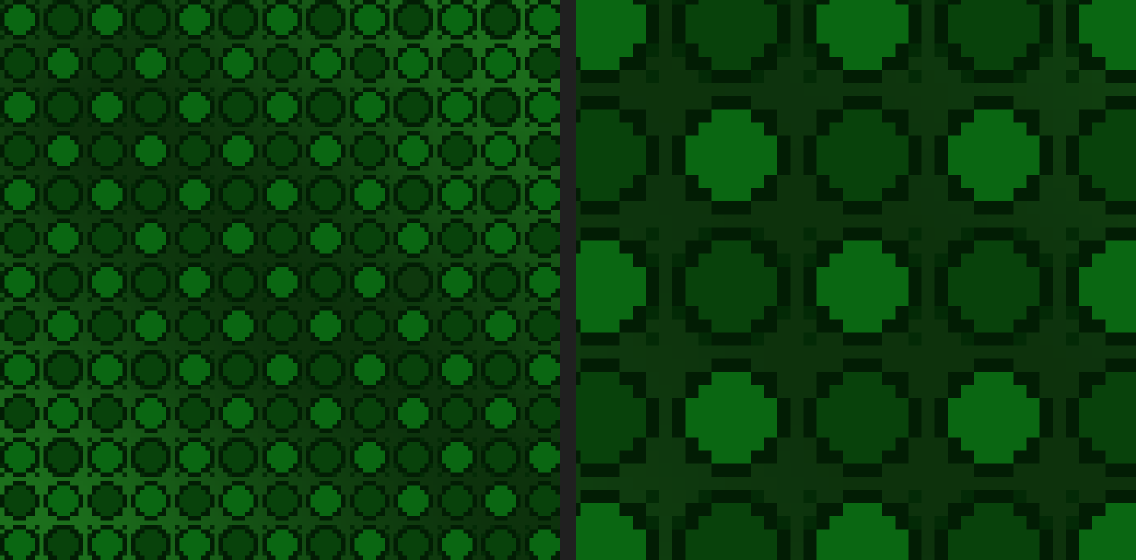
Left, the full canvas; right, a detail of the centre.
A WebGL 2 fragment shader for this pattern:

```glsl
#version 300 es
precision highp float;
// Checkerboard of bright and dark green discs with stepped dark rims, on a
// coarse 128 x 128 grid of blocks: one disc per ten blocks, counted from the
// top left. Behind them a diagonal glow is varied by soft gradient noise.

uniform vec2 u_resolution;
out vec4 fragColor;

const float BLOCKS = 128.0;
const float PERIOD = 10.0;
const vec3 BRIGHT_DISC = vec3(0.039, 0.405, 0.070);
const vec3 DARK_DISC = vec3(0.030, 0.258, 0.043);
const vec3 FADED_DISC = vec3(0.055, 0.220, 0.050);
const vec3 RIM = vec3(0.008, 0.115, 0.015);
const vec3 SOFT_RIM = vec3(0.012, 0.165, 0.022);
const vec3 GROUND_LOW = vec3(0.050, 0.195, 0.048);
const vec3 GROUND_HIGH = vec3(0.110, 0.435, 0.110);

vec2 hashGradient(vec2 p) {
    float angle = 6.2832 * fract(sin(dot(p, vec2(127.1, 311.7))) * 43758.5);
    return vec2(cos(angle), sin(angle));
}

float gradientNoise(vec2 p) {
    vec2 i = floor(p), f = fract(p);
    vec2 w = f * f * f * (f * (f * 6.0 - 15.0) + 10.0);
    vec2 e = vec2(0.0, 1.0);
    float low = mix(dot(hashGradient(i), f),
                    dot(hashGradient(i + e.yx), f - e.yx), w.x);
    float high = mix(dot(hashGradient(i + e), f - e),
                     dot(hashGradient(i + e.yy), f - e.yy), w.x);
    return mix(low, high, w.y);
}

// Dark along the falling diagonal, glowing toward the two far corners.
vec3 groundColor(vec2 p) {
    float across = abs(p.x - p.y + 0.05 * gradientNoise(p * 4.0));
    float glow = smoothstep(0.0, 0.95, across);
    glow += 0.3 * smoothstep(0.3, 0.0, length(p));
    glow += 0.08 * gradientNoise(p * 3.0 + 7.0);
    return mix(GROUND_LOW, GROUND_HIGH, clamp(glow, 0.0, 1.0));
}

vec3 discColor(vec2 tile, bool bright) {
    bool faded = distance(tile, vec2(9.0, 6.0)) < 0.5;
    return faded ? FADED_DISC : bright ? BRIGHT_DISC : DARK_DISC;
}

// Half-tone blocks that soften the rims in every other row.
bool isSoftBlock(vec2 offset, bool bright) {
    bool side = offset == vec2(4.0, 2.0);
    bool cap = offset == vec2(2.0, 4.0);
    bool corner = offset == vec2(4.0);
    return side || (bright ? corner : cap);
}

vec3 patternColor(vec2 p) {
    vec2 block = floor(p * BLOCKS);
    vec2 tile = floor(block / PERIOD);
    vec2 offset = abs(block - tile * PERIOD - 4.0);
    float radius2 = dot(offset, offset);
    bool bright = mod(tile.x + tile.y, 2.0) < 0.5;
    bool softRow = mod(tile.y, 2.0) < 0.5;

    if (radius2 < 10.5) return discColor(tile, bright);
    if (radius2 < 18.5) return RIM;
    if (softRow && isSoftBlock(offset, bright)) return SOFT_RIM;
    return groundColor((block + 0.5) / BLOCKS);
}

void main() {
    // Average four samples so block edges stay smooth at any size.
    vec3 color = vec3(0.0);
    for (int i = 0; i < 4; i++) {
        vec2 shift = vec2(float(i % 2), float(i / 2)) * 0.5 - 0.25;
        vec2 p = (gl_FragCoord.xy + shift) / u_resolution;
        color += patternColor(vec2(p.x, 1.0 - p.y));
    }
    fragColor = vec4(color * 0.25, 1.0);
}
```
